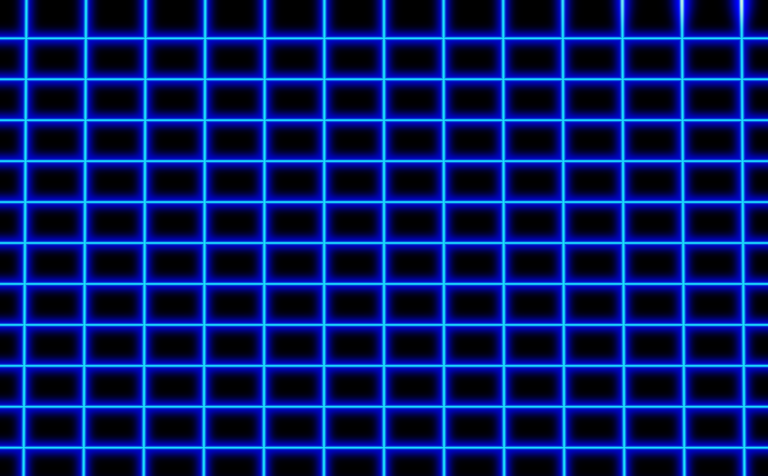
Reproduce this pattern procedurally as a Shadertoy shader.

```glsl
// Neon cyan grid with a soft blue glow on black, flaring at the upper right.

const vec2 CELL = vec2(0.1257, 0.0860);       // column and row pitch, in canvas heights
const float ROW_SHIFT = -0.0105;              // offset of the middle row line
const float TOP_ROW = 5.0;                    // index of the uppermost row line
const float TAPER = 0.008;                    // columns converge slightly upward
const vec2 CORE_WIDTH = vec2(0.0037, 0.0028); // column and row line radii
const float GLOW_WIDTH = 0.0167;

const vec3 CORE_COLOR = vec3(0.11, 0.89, 1.0);
const vec3 GLOW_COLOR = vec3(0.0, 0.015, 0.8);
const vec3 FLARE_COLOR = vec3(0.85, 0.95, 0.88);

// Bell-shaped falloff, 1 at the line centre.
float bell(float dist, float width) {
    float t = dist / width;
    return exp(-t * t);
}

// Union of two intensities without overshoot.
float screenBlend(float a, float b) {
    return 1.0 - (1.0 - a) * (1.0 - b);
}

// Distances to the nearest column line (x) and row line (y).
vec2 gridDistance(vec2 p) {
    float pitch = CELL.x * (1.0 - TAPER * p.y);
    float column = round(p.x / pitch);
    float y = p.y - ROW_SHIFT;
    float row = min(round(y / CELL.y), TOP_ROW);
    return abs(vec2(p.x - column * pitch, y - row * CELL.y));
}

// Strength of the overexposed corner, growing up and to the right.
float cornerFlare(vec2 p) {
    return smoothstep(0.28, 0.75, p.x) * smoothstep(0.425, 0.5, p.y);
}

void mainImage(out vec4 fragColor, in vec2 fragCoord) {
    vec2 p = (fragCoord - 0.5 * iResolution.xy) / iResolution.y;
    float pixel = 1.0 / iResolution.y;
    vec2 dist = gridDistance(p);
    float flare = cornerFlare(p);

    // Blue halo around both line families
    float columnGlow = bell(dist.x, GLOW_WIDTH * (1.0 + 0.4 * flare));
    float rowGlow = bell(dist.y, GLOW_WIDTH);
    vec3 color = GLOW_COLOR * screenBlend(columnGlow, rowGlow);
    color.b += 0.35 * flare * columnGlow;

    // Bright cores, never thinner than a pixel
    vec2 width = max(CORE_WIDTH, vec2(0.85 * pixel));
    float columnCore = bell(dist.x, width.x);
    float rowCore = bell(dist.y, width.y);
    color = mix(color, CORE_COLOR, max(columnCore, rowCore));
    color = mix(color, FLARE_COLOR, flare * columnCore);

    fragColor = vec4(clamp(color, 0.0, 1.0), 1.0);
}
```
